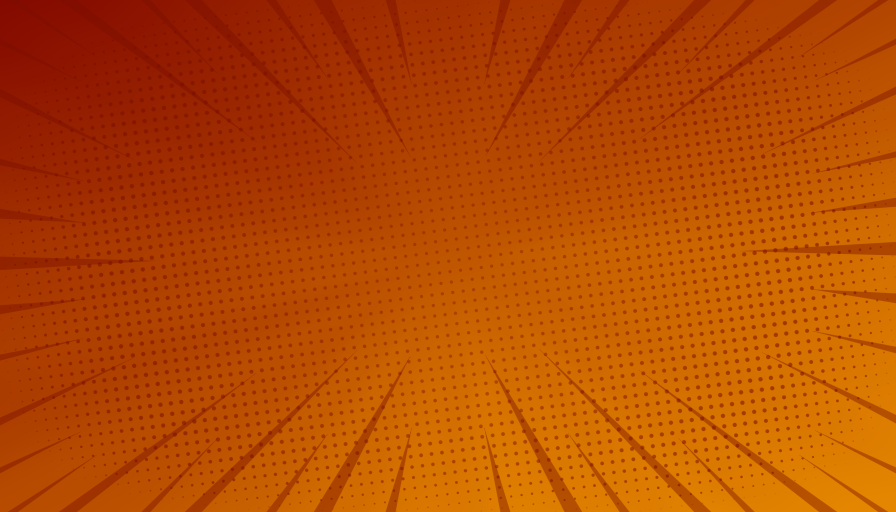
Write a Shadertoy shader that draws this background.

```glsl
// Comic burst: a diagonal red-to-orange gradient with faint radial beams,
// a tilted halftone dot grid that fades at the border, and dark tapered
// spikes aimed inward, made in one quadrant and mirrored to the others.

#define DARK_RED   vec3(0.505, 0.02, 0.0)
#define ORANGE     vec3(0.895, 0.525, 0.0)
#define INK        vec3(0.48, 0.05, 0.0)
#define INK_SPIKE  0.42
#define INK_DOT    0.55
#define DOT_PITCH  0.0205
#define DOT_TILT   0.13
#define DOT_SIZE   0.19
#define BEAM_LIGHT 0.042
#define GLOW_LIGHT 0.085
#define SPIKE_SKEW 0.017

const int SPIKES = 12;

// Spike tips in one quadrant, measured from the centre in canvas heights.
const vec2 TIP[SPIKES] = vec2[SPIKES](
    vec2(0.571, 0.000), vec2(0.710, 0.075), vec2(0.712, 0.154),
    vec2(0.614, 0.194), vec2(0.717, 0.342), vec2(0.685, 0.388),
    vec2(0.374, 0.226), vec2(0.450, 0.356), vec2(0.178, 0.183),
    vec2(0.235, 0.347), vec2(0.073, 0.194), vec2(0.071, 0.336));

// Outward angle and half-width growth of each spike.
const vec2 AIM[SPIKES] = vec2[SPIKES](
    vec2(0.000, 0.045), vec2(0.116, 0.055), vec2(0.225, 0.036),
    vec2(0.453, 0.025), vec2(0.452, 0.030), vec2(0.597, 0.028),
    vec2(0.640, 0.023), vec2(0.800, 0.032), vec2(0.782, 0.026),
    vec2(0.949, 0.042), vec2(1.060, 0.043), vec2(1.326, 0.056));

vec2 gradientAt(vec2 cell) {
    float h = fract(sin(dot(cell, vec2(127.1, 311.7))) * 4375.85);
    return vec2(cos(6.2832 * h), sin(6.2832 * h));
}

float gradientNoise(vec2 p) {
    vec2 i = floor(p), f = fract(p);
    vec2 u = f * f * (3.0 - 2.0 * f);
    vec2 e = vec2(1.0, 0.0);
    float low = mix(dot(gradientAt(i), f), dot(gradientAt(i + e), f - e), u.x);
    float high = mix(dot(gradientAt(i + e.yx), f - e.yx),
                     dot(gradientAt(i + 1.0), f - 1.0), u.x);
    return mix(low, high, u.y);
}

// Expresses a point in axes turned counterclockwise by the angle.
mat2 turnedAxes(float angle) {
    float c = cos(angle), s = sin(angle);
    return mat2(c, -s, s, c);
}

// Coverage of a wedge that starts at its tip and widens along +x.
float wedge(vec2 p, float growth, float pixel) {
    float d = abs(p.y) - growth * p.x;
    return step(0.0, p.x) * (1.0 - smoothstep(-0.7 * pixel, 0.7 * pixel, d));
}

float spikes(vec2 p, float pixel) {
    // The burst leans slightly near the horizontal axis.
    p.y -= SPIKE_SKEW * p.x * max(0.0, 1.0 - abs(p.y) / 0.38);
    vec2 q = abs(p);
    float cover = 0.0;
    for (int i = 0; i < SPIKES; i++) {
        vec2 local = turnedAxes(AIM[i].x) * (q - TIP[i]);
        cover = max(cover, wedge(local, AIM[i].y, pixel));
    }
    return cover;
}

float halftone(vec2 p, vec2 halfSize, float pixel) {
    // One dot column passes through the centre, between two rows.
    vec2 grid = turnedAxes(DOT_TILT) * p / DOT_PITCH;
    vec2 cell = fract(grid + vec2(0.5, 0.0)) - 0.5;
    // Dots shrink at the rounded border and a little in the middle.
    vec2 n = p / halfSize;
    float border = pow(dot(n * n, n * n), 0.25);
    float size = 1.0 - smoothstep(0.72, 1.06, border);
    float ring = smoothstep(0.0, 0.7, length(p));
    float radius = DOT_SIZE * DOT_PITCH * sqrt(size) * mix(0.8, 1.08, ring);
    float d = length(cell) * DOT_PITCH - radius;
    float cover = 1.0 - smoothstep(-0.7 * pixel, 0.7 * pixel, d);
    return cover * mix(0.65, 1.0, ring) * smoothstep(0.0, 0.25, size);
}

// Soft rays: brighter along the two axes, with finer uneven streaks.
float beams(vec2 p, vec2 halfSize) {
    vec2 n = p / halfSize;
    float cross4 = cos(4.0 * atan(n.y, n.x + 0.00001));
    float reach = length(p);
    float streak = gradientNoise(p / max(reach, 0.001) * 6.0 + 9.3);
    return (0.8 * cross4 + streak) * smoothstep(0.0, 0.35, reach);
}

void mainImage(out vec4 fragColor, in vec2 fragCoord) {
    vec2 uv = fragCoord / iResolution.xy;
    vec2 p = (fragCoord - 0.5 * iResolution.xy) / iResolution.y;
    vec2 halfSize = 0.5 * iResolution.xy / iResolution.y;
    float pixel = 1.0 / iResolution.y;

    // Diagonal gradient, low glow and beams
    float blend = 0.06 + 0.48 * uv.x + 0.51 * (1.0 - uv.y);
    vec2 fromGlow = p - vec2(0.08, -0.22);
    blend += GLOW_LIGHT * exp(-5.0 * dot(fromGlow, fromGlow));
    blend += BEAM_LIGHT * beams(p, halfSize);
    vec3 color = mix(DARK_RED, ORANGE, clamp(blend, 0.0, 1.0));

    // Ink layers
    color = mix(color, INK, INK_DOT * halftone(p, halfSize, pixel));
    color = mix(color, INK, INK_SPIKE * spikes(p, pixel));
    fragColor = vec4(color, 1.0);
}
```
